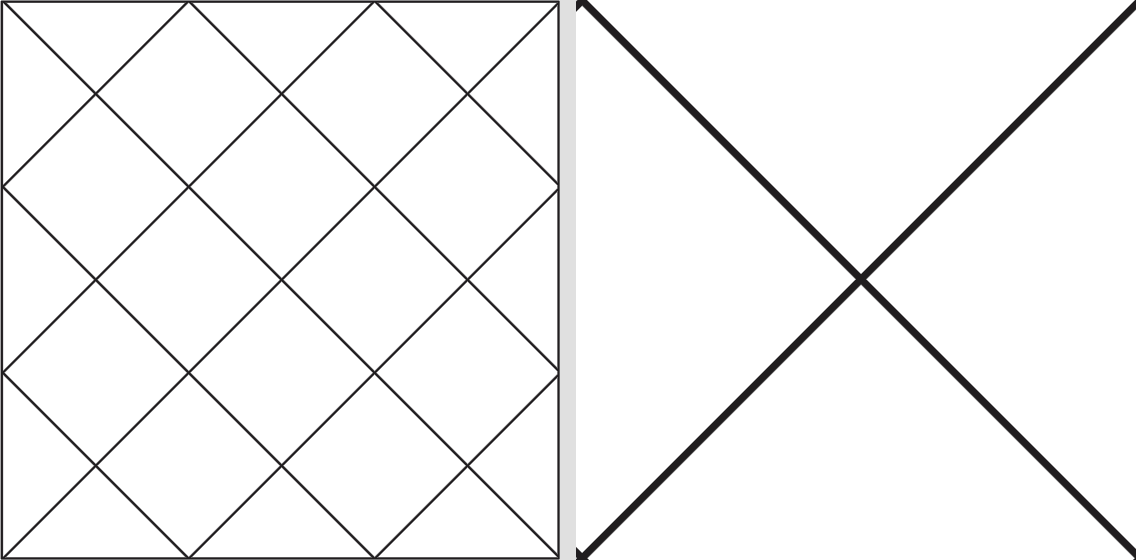
Left, the full canvas; right, a detail of the centre.
Give the GLSL for this pattern, as a WebGL 2 fragment shader.

```glsl
#version 300 es
precision highp float;
// Draws a diagonal lattice of thin dark lines, three diamonds across and down, in a square frame.

uniform vec2 u_resolution;
out vec4 outColor;

const vec3 PAPER = vec3(1.0);
const vec3 INK = vec3(0.125, 0.115, 0.122);
const float DIAMOND_SIZE = 0.332;             // corner-to-corner width of a diamond
const vec2 LATTICE_CENTER = vec2(0.503, 0.5004);
const float LINE_WIDTH = 0.0044;
const float FRAME_WIDTH = 0.0043;
const vec2 FRAME_MIN = vec2(0.0033, 0.0028);  // centre line of the frame
const vec2 FRAME_MAX = vec2(0.9974, 0.9970);
const float EDGE_SOFTNESS = 1.2;              // in pixel footprints

// Distance to the nearest line of both diagonal families
float latticeDistance(vec2 p) {
    vec2 diagonal = vec2(p.x + p.y, p.x - p.y) / DIAMOND_SIZE;
    vec2 toLine = abs(fract(diagonal + 0.5) - 0.5) * DIAMOND_SIZE * inversesqrt(2.0);
    return min(toLine.x, toLine.y);
}

// Signed distance to an axis-aligned box
float boxDistance(vec2 p, vec2 lower, vec2 upper) {
    vec2 q = abs(p - 0.5 * (lower + upper)) - 0.5 * (upper - lower);
    return length(max(q, 0.0)) + min(max(q.x, q.y), 0.0);
}

// Smoothed coverage of the region where d is negative
float coverage(float d, float softness) {
    return clamp(0.5 - d / softness, 0.0, 1.0);
}

void main() {
    vec2 uv = gl_FragCoord.xy / u_resolution;
    float softness = EDGE_SOFTNESS / min(u_resolution.x, u_resolution.y);

    float frame = boxDistance(uv, FRAME_MIN, FRAME_MAX);
    float lattice = latticeDistance(uv - LATTICE_CENTER) - 0.5 * LINE_WIDTH;

    // The lattice stops at the frame
    float latticeInk = coverage(max(lattice, frame), softness);
    float frameInk = coverage(abs(frame) - 0.5 * FRAME_WIDTH, softness);

    outColor = vec4(mix(PAPER, INK, max(latticeInk, frameInk)), 1.0);
}
```
